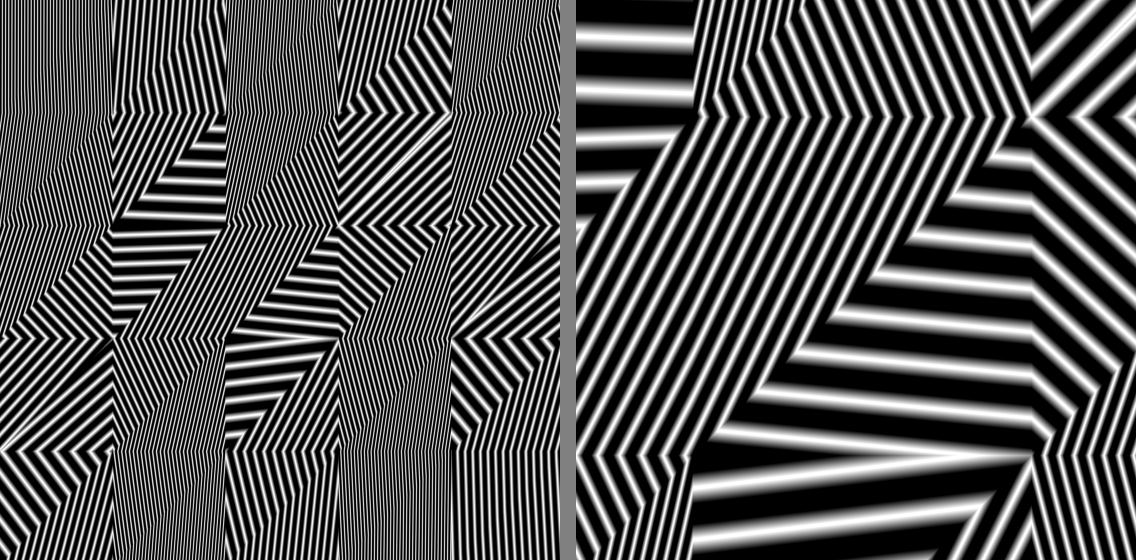
Left, the full canvas; right, a detail of the centre.
Give the GLSL for this pattern, as a Shadertoy shader.

```glsl
#define CELLS 4.963       // lattice cells across the canvas
#define TREND 10.0        // stripes gained per column
#define SWING 13.0        // alternating stripe offset between columns
#define ROW_TURN 0.62     // wave angle per row
#define COLUMN_TURN 0.15  // wave angle drift per column
#define START_ANGLE -0.3
#define STRIPE_SHIFT 0.34
#define STRIPE_SLOPE 3.7  // brightness falloff from the stripe centre
#define STRIPE_PEAK 1.1
#define SAMPLES 4         // antialiasing grid per side

// Stripe phase at a lattice corner: a ramp plus a swing that flips every column
float cornerPhase(vec2 corner) {
    float flip = 2.0 * mod(corner.x, 2.0) - 1.0;
    float angle = ROW_TURN * corner.y + COLUMN_TURN * corner.x + START_ANGLE;
    return TREND * corner.x + SWING * flip * cos(angle);
}

// Linear interpolation over the two triangles of each cell
float foldedPhase(vec2 p) {
    vec2 cell = floor(p);
    vec2 local = p - cell;
    float right = cornerPhase(cell + vec2(1.0, 0.0));
    float below = cornerPhase(cell + vec2(0.0, 1.0));
    if (local.x + local.y < 1.0) {
        float near = cornerPhase(cell);
        return near + dot(local, vec2(right, below) - near);
    }
    float far = cornerPhase(cell + 1.0);
    return far + dot(1.0 - local, vec2(below, right) - far);
}

// Soft white ridge on black, one per unit of phase
float stripe(float phase) {
    float offCentre = abs(fract(phase - STRIPE_SHIFT + 0.5) - 0.5);
    return clamp(STRIPE_PEAK - STRIPE_SLOPE * offCentre, 0.0, 1.0);
}

void mainImage(out vec4 fragColor, in vec2 fragCoord) {
    // Average a small grid of samples to smooth stripes and folds
    float light = 0.0;
    for (int i = 0; i < SAMPLES * SAMPLES; i++) {
        vec2 jitter = (vec2(i % SAMPLES, i / SAMPLES) + 0.5) / float(SAMPLES) - 0.5;
        vec2 uv = (fragCoord + jitter) / iResolution.y;
        light += stripe(foldedPhase(vec2(uv.x, 1.0 - uv.y) * CELLS));
    }
    light /= float(SAMPLES * SAMPLES);
    fragColor = vec4(vec3(light), 1.0);
}
```
